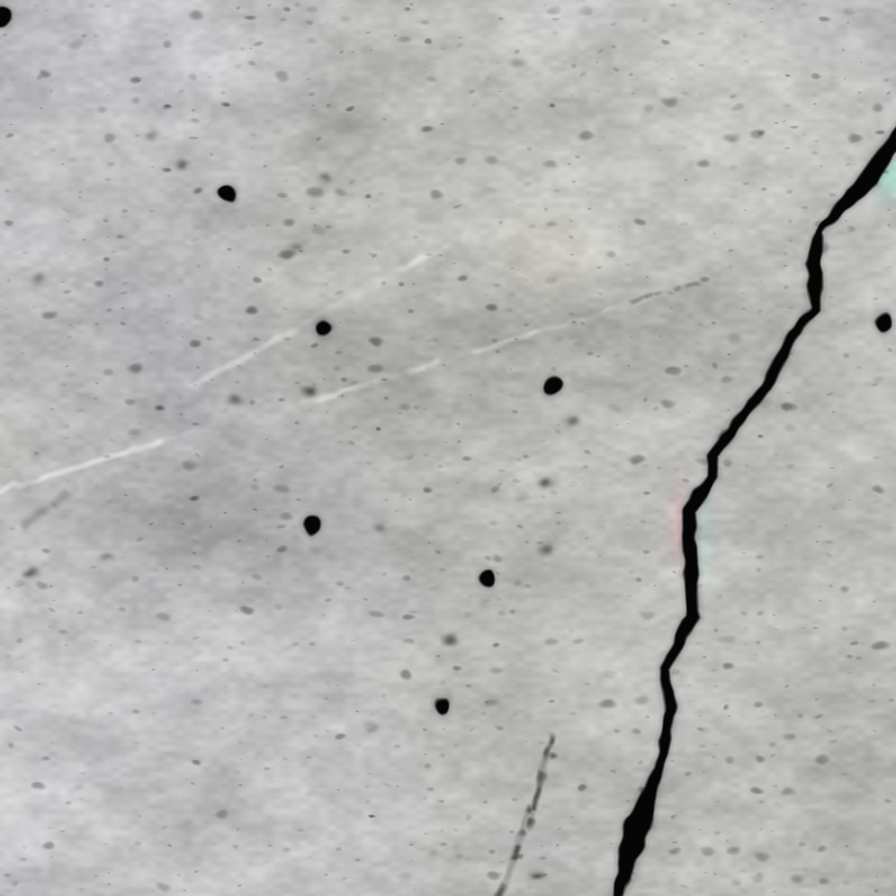
This texture is drawn by a Shadertoy shader. Its source:

```glsl
// Weathered grey concrete with a jagged black crack, pits, pale scratches and a hairline.

// Crack nodes: position, half width
const vec3 CRACK[16] = vec3[](
    vec3(1.01, .858, .008), vec3(.970, .802, .011), vec3(.914, .741, .004), vec3(.908, .704, .009),
    vec3(.910, .657, .005), vec3(.885, .626, .005), vec3(.855, .568, .006), vec3(.795, .492, .006),
    vec3(.796, .469, .006), vec3(.768, .430, .008), vec3(.773, .312, .007), vec3(.741, .252, .005),
    vec3(.749, .206, .006), vec3(.735, .140, .005), vec3(.712, .080, .015), vec3(.685, -.01, .004));

// Deep pits: position, radius
const vec3 PITS[8] = vec3[](
    vec3(.002, .981, .010), vec3(.254, .783, .009), vec3(.361, .632, .008), vec3(.616, .569, .010),
    vec3(.349, .415, .010), vec3(.544, .354, .008), vec3(.494, .213, .008), vec3(.987, .641, .009));

// Shallow stains: position
const vec2 STAINS[16] = vec2[](
    vec2(.169, .848), vec2(.204, .817), vec2(.425, .410), vec2(.578, .931),
    vec2(.044, .690), vec2(.599, .023), vec2(.639, .529), vec2(.610, .385),
    vec2(.503, .285), vec2(.263, .553), vec2(.363, .801), vec2(.118, .379),
    vec2(.331, .724), vec2(.345, .563), vec2(.609, .462), vec2(.035, .361));

float hash(vec2 p) {
    vec3 q = fract(p.xyx * .1031);
    q += dot(q, q.yzx + 33.33);
    return fract((q.x + q.y) * q.z);
}

float noise(vec2 p) {
    vec2 i = floor(p), f = fract(p);
    f = f * f * (3. - 2. * f);
    return mix(mix(hash(i), hash(i + vec2(1, 0)), f.x),
               mix(hash(i + vec2(0, 1)), hash(i + 1.), f.x), f.y);
}

float fbm(vec2 p) {
    float sum = 0., amp = .5;
    for (int i = 0; i < 5; i++) {
        sum += amp * noise(p);
        p = mat2(1.9, .25, -.25, 1.9) * p + 17.3;
        amp *= .55;
    }
    return sum / 1.06;
}

// Distance to a segment (x) and position along it (y)
vec2 segment(vec2 p, vec2 a, vec2 b) {
    vec2 ab = b - a;
    float t = clamp(dot(p - a, ab) / dot(ab, ab), 0., 1.);
    return vec2(length(p - a - ab * t), t);
}

float crackDistance(vec2 p) {
    float d = 1.;
    for (int i = 0; i < 15; i++) {
        vec2 s = segment(p, CRACK[i].xy, CRACK[i + 1].xy);
        d = min(d, s.x - mix(CRACK[i].z, CRACK[i + 1].z, s.y));
    }
    return d;
}

// Broken thin line that fades at both ends
float scratch(vec2 p, vec2 a, vec2 b, float width) {
    vec2 s = segment(p, a, b);
    float ends = smoothstep(0., .1, s.y) * smoothstep(1., .85, s.y);
    float wear = .35 + .65 * smoothstep(.3, .65, noise(vec2(s.y * 14., a.x * 90.)));
    return smoothstep(width, 0., s.x) * ends * wear;
}

float blob(vec2 p, vec2 center, vec2 size) {
    vec2 q = (p - center) / size;
    return exp(-dot(q, q));
}

// Random flattened specks, one candidate per cell
float specks(vec2 p, float cells, float density) {
    vec2 id = floor(p * cells), f = fract(p * cells);
    vec2 center = .3 + .4 * vec2(hash(id + 3.1), hash(id + 71.7));
    float radius = mix(.1, .28, hash(id + 27.5));
    float d = length((f - center) * vec2(.75, 1.2));
    return step(hash(id), density) * smoothstep(radius, radius * .25, d) * hash(id + 9.4);
}

vec3 concrete(vec2 p) {
    float tone = .718 + .20 * (fbm(p * vec2(5., 8.)) - .5);
    tone += .15 * (fbm(p * vec2(24., 42.) + 40.) - .5);
    tone += .06 * (noise(p * vec2(100., 170.)) - .5);
    // Broad light and dark patches
    tone += .045 * blob(p, vec2(.08, .08), vec2(.25, .2));
    tone += .035 * blob(p, vec2(.85, .88), vec2(.2, .13));
    tone += .03 * blob(p, vec2(.12, .97), vec2(.3, .1));
    tone += .06 * blob(p, vec2(.775, .54), vec2(.035, .04));
    tone -= .06 * blob(p, vec2(.38, .87), vec2(.06, .06));
    tone -= .045 * blob(p, vec2(.23, .40), vec2(.07, .04));
    tone -= .05 * blob(p, vec2(.58, .21), vec2(.07, .05));
    tone -= .05 * blob(p, vec2(.87, .24), vec2(.05, .04));
    tone -= .03 * blob(p, vec2(.52, .50), vec2(.18, .12));
    // Cool left side, warm centre and right
    float warmth = .6 * smoothstep(.1, .6, p.x) + 1.5 * (fbm(p * 5. + 80.) - .5);
    warmth += blob(p, vec2(.61, .71), vec2(.06, .05));
    return tone + vec3(.006, .002, -.018) * warmth + vec3(-.002, 0., .004);
}

void mainImage(out vec4 fragColor, in vec2 fragCoord) {
    vec2 p = fragCoord / iResolution.xy;
    float soft = max(.0022, 1. / iResolution.y);
    vec2 rough = p + .005 * (vec2(noise(p * 75.), noise(p * 75. + 50.)) - .5);
    vec3 color = concrete(p);

    // Fine specks and shallow stains
    color -= .24 * specks(rough, 30., .32) + .13 * specks(rough + .37, 62., .25);
    for (int i = 0; i < 16; i++) {
        float strength = mix(.18, .4, hash(vec2(float(i), 5.)));
        color -= strength * blob(rough, STAINS[i], vec2(.0075, .0055));
    }

    // Pale scratches and a dark scuff at the end of one
    color += .13 * scratch(rough, vec2(-.03, .444), vec2(.25, .529), .006);
    color += .10 * scratch(rough, vec2(.20, .56), vec2(.54, .75), .007);
    color += .11 * scratch(rough, vec2(.30, .538), vec2(.79, .687), .006);
    color -= .18 * scratch(rough, vec2(.70, .663), vec2(.785, .685), .005);
    color -= .12 * scratch(rough, vec2(.02, .41), vec2(.09, .46), .009);

    // Hairline crack
    float hair = max(scratch(rough, vec2(.618, .185), vec2(.588, .065), .006),
                     scratch(rough, vec2(.595, .105), vec2(.552, -.015), .007));
    color -= .38 * hair;

    // Coloured fringes beside the crack
    color += vec3(-.12, .06, .02) * blob(p, vec2(.995, .803), vec2(.018, .025));
    color += vec3(.07, -.03, -.01) * blob(p, vec2(.757, .415), vec2(.01, .035));
    color += vec3(-.04, .02, .01) * blob(p, vec2(.787, .40), vec2(.01, .05));

    // Deep pits and main crack
    float d = crackDistance(rough);
    for (int i = 0; i < 8; i++)
        d = min(d, length((rough - PITS[i].xy) * vec2(1., .92)) - PITS[i].z);
    color *= 1. - .12 * smoothstep(.008, 0., d);
    color = mix(color, vec3(.018), smoothstep(soft, -soft, d));

    fragColor = vec4(clamp(color, 0., 1.), 1.);
}
```
